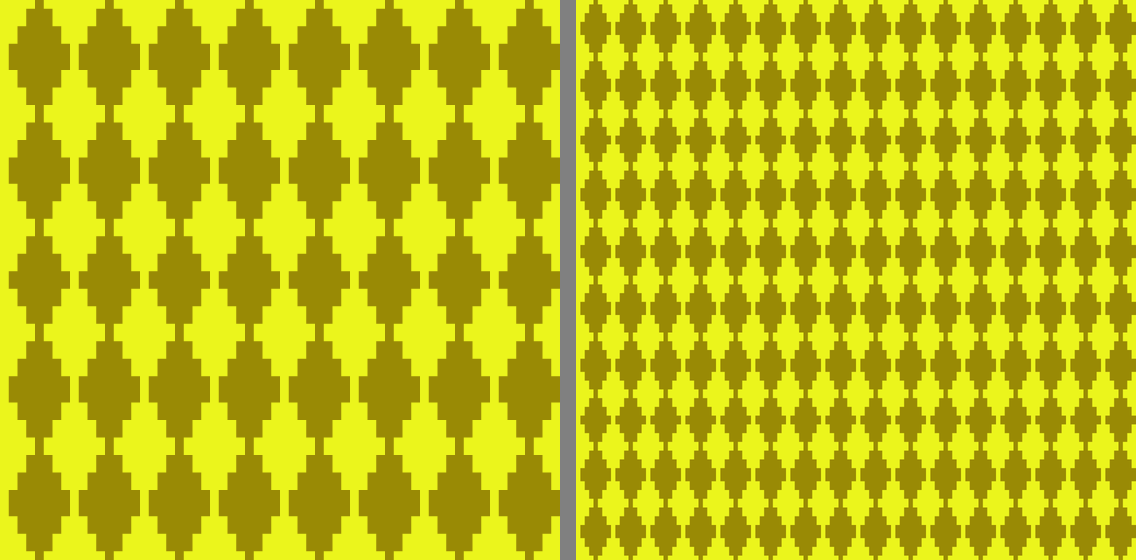
Left: one tile. Right: repeated 2 by 2.
Reproduce this pattern procedurally as a Shadertoy shader.

```glsl
// Stepped olive diamonds, joined in vertical chains on a yellow ground.
#define GRID 64.0      // blocks across and down the canvas
#define COLUMNS 8.0    // diamonds across
#define ROWS 5.0       // diamonds down
#define HALF_WIDTH 3.5 // half width of the widest step, in blocks
#define STEP_RISE 2.0  // height of one step, in blocks
#define STEP_SHIFT 0.6 // sets the height of the middle band
#define OLIVE vec3(0.60, 0.54, 0.02)
#define YELLOW vec3(0.92, 0.96, 0.11)

// Half width of the diamond on one row of blocks.
float stepHalfWidth(float row) {
    float period = GRID / ROWS;
    float rise = abs(fract((row + 0.5) / period) - 0.5) * period;
    return HALF_WIDTH - floor((rise + STEP_SHIFT) / STEP_RISE);
}

// Smoothed coverage of a row at a distance from the diamond's axis.
float rowCoverage(float row, float axisDistance, float pixel) {
    return clamp((stepHalfWidth(row) - axisDistance) / pixel + 0.5, 0.0, 1.0);
}

void mainImage(out vec4 fragColor, in vec2 fragCoord) {
    vec2 block = fragCoord / iResolution.xy * GRID;
    vec2 pixel = GRID / iResolution.xy;

    // Distance to the nearest column axis; the columns sit half a block right.
    float period = GRID / COLUMNS;
    float axisDistance = abs(mod(block.x - 0.5, period) - 0.5 * period);

    // Blend the two rows that meet at the nearest block boundary.
    float boundary = floor(block.y + 0.5);
    float upper = clamp((block.y - boundary) / pixel.y + 0.5, 0.0, 1.0);
    float diamond = mix(rowCoverage(boundary - 1.0, axisDistance, pixel.x),
                        rowCoverage(boundary, axisDistance, pixel.x), upper);

    fragColor = vec4(mix(YELLOW, OLIVE, diamond), 1.0);
}
```
